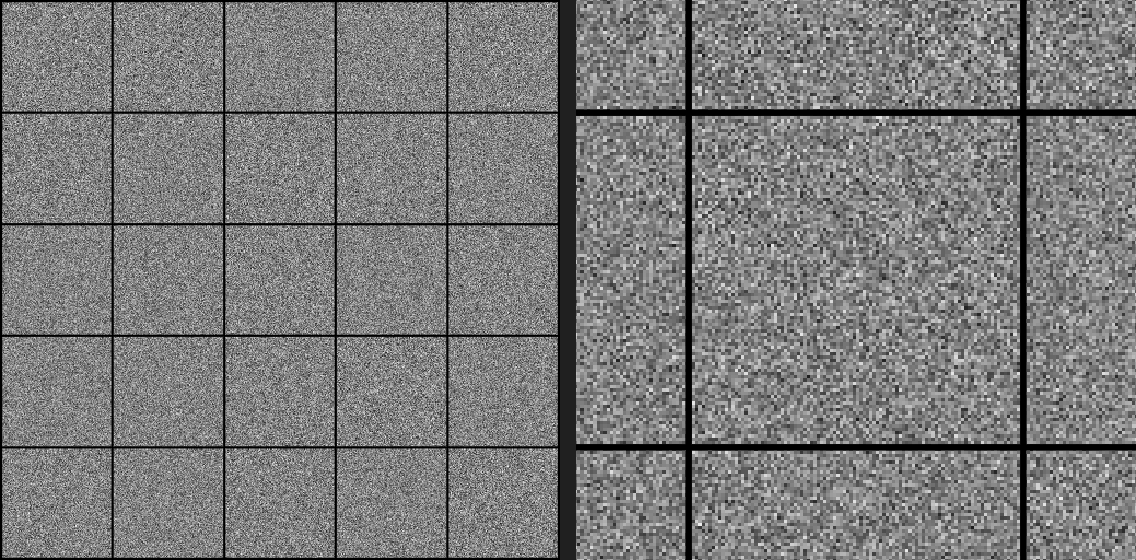
Left: the whole. Right: its middle third, enlarged.
This pattern is drawn by a WebGL 1 fragment shader. Its source:

```glsl
precision highp float;
// Five by five grid of grey noise tiles separated by thin black lines.

uniform vec2 u_resolution;

const float TILES = 5.0;
const float GRAINS = 512.0;               // noise grains across the canvas
const float LINE_WIDTH = 2.0 / 512.0;
const float MEAN_GREY = 0.513;
const float GREY_SPREAD = 0.13;           // standard deviation of the grain

// Sine-free hash of a 3D point to 0..1
float hash13(vec3 p) {
  p = fract(p * 0.1031);
  p += dot(p, p.zyx + 31.32);
  return fract((p.x + p.y) * p.z);
}

// Near-normal noise with zero mean and unit deviation: a sum of uniform values
float gaussianGrain(vec2 cell) {
  float sum = 0.0;
  for (int i = 0; i < 4; i++) {
    sum += hash13(vec3(cell, 11.0 + 37.0 * float(i))) - 0.5;
  }
  return sum * sqrt(3.0);
}

// Distance to the nearest grid line centre on either axis
float gridDistance(vec2 p, float pitch) {
  vec2 d = abs(fract(p / pitch + 0.5) - 0.5) * pitch;
  return min(d.x, d.y);
}

// Antialiased coverage of a line of the given width
float lineCoverage(float dist, float width, float pixel) {
  return clamp((0.5 * width - dist) / pixel + 0.5, 0.0, 1.0);
}

void main() {
  float pixel = 1.0 / min(u_resolution.x, u_resolution.y);
  vec2 uv = gl_FragCoord.xy / u_resolution;

  // Outer lines sit fully inside the canvas
  float pitch = (1.0 - LINE_WIDTH) / TILES;
  vec2 gridPos = uv - 0.5 * LINE_WIDTH;
  vec2 tile = floor(gridPos / pitch);

  // Grain contrast differs slightly from tile to tile
  float contrast = mix(0.92, 1.08, hash13(vec3(tile + 5.0, 3.0)));
  float grain = gaussianGrain(floor(uv * GRAINS));
  float grey = clamp(MEAN_GREY + GREY_SPREAD * contrast * grain, 0.0, 1.0);

  float line = lineCoverage(gridDistance(gridPos, pitch), LINE_WIDTH, pixel);
  gl_FragColor = vec4(vec3(grey * (1.0 - line)), 1.0);
}
```
